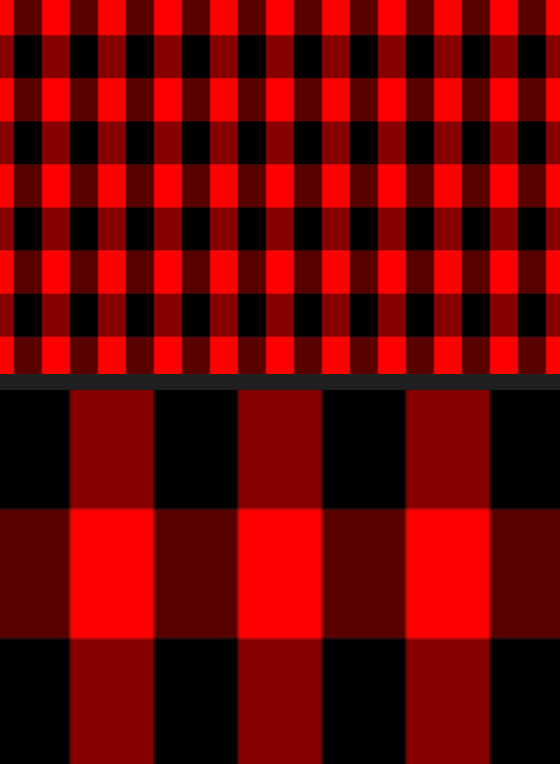
Top: the whole. Bottom: its middle third, enlarged.
Give the GLSL for this pattern, as a WebGL 1 fragment shader.

```glsl
precision highp float;
// Buffalo check: dark vertical and horizontal bands crossing on bright red cloth.

#define REPEATS vec2(10.0, 4.339)
#define PHASE vec2(0.0, 0.182)
#define BAND_WIDTH 0.5
#define EDGE_SOFTNESS 0.0022
#define SEAM_TINT 0.035
#define RED vec3(0.995, 0.0, 0.0)
#define COLUMN_RED vec3(0.35, 0.0, 0.0)
#define ROW_RED vec3(0.53, 0.0, 0.0)
#define BLACK vec3(0.005, 0.0, 0.0)

uniform vec2 u_resolution;

// Signed distance to the band edges per axis, in repeats; positive inside.
vec2 bandDistance(vec2 uv) {
  vec2 cell = fract(uv * REPEATS - PHASE);
  return 0.5 * BAND_WIDTH - abs(cell - 0.5);
}

void main() {
  vec2 uv = gl_FragCoord.xy / u_resolution;

  // Edge blur is equal on both axes and never thinner than a pixel.
  float blur = max(EDGE_SOFTNESS, 1.0 / u_resolution.x);
  vec2 edge = blur * REPEATS * vec2(1.0, u_resolution.x / u_resolution.y);
  vec2 band = clamp(bandDistance(uv) / edge + 0.5, 0.0, 1.0);

  // Four cloth colours from the two crossing bands.
  vec3 openRow = mix(RED, COLUMN_RED, band.x);
  vec3 darkRow = mix(ROW_RED, BLACK, band.x);
  vec3 color = mix(openRow, darkRow, band.y);

  // Slight grey bloom along the seams.
  vec2 seam = 4.0 * band * (1.0 - band);
  color.gb += SEAM_TINT * max(seam.x, seam.y);

  gl_FragColor = vec4(color, 1.0);
}
```
